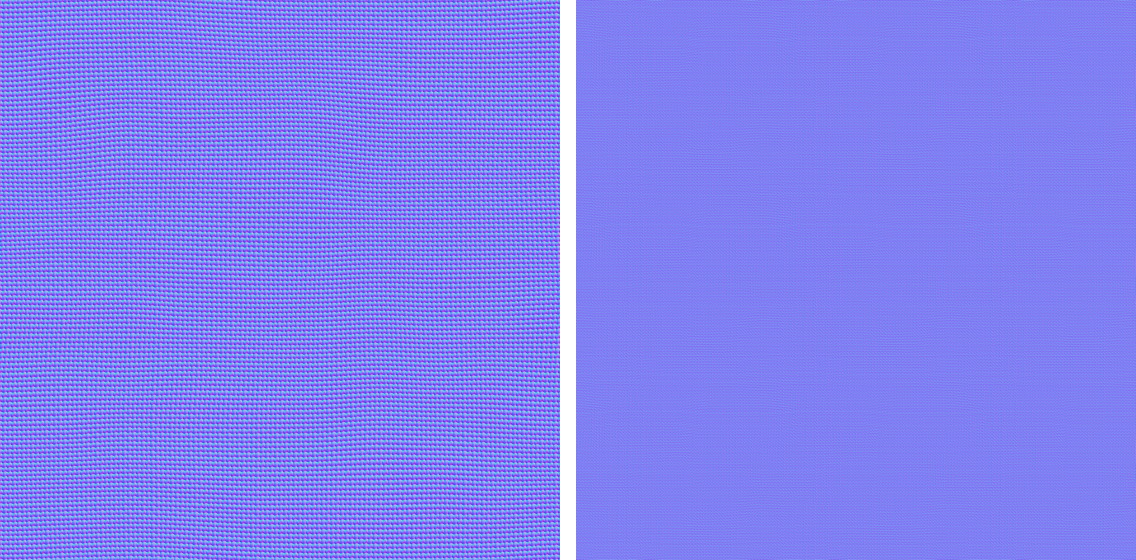
Left: one tile. Right: repeated 3 by 3.
This texture map is drawn by a WebGL 2 fragment shader. Its source:

```glsl
#version 300 es
precision highp float;

uniform vec2 u_resolution;
out vec4 outColor;

const float PI = 3.14159265;
const float THREADS = 120.0; // even, so the weave wraps

float hash(vec2 p) {
    return fract(sin(dot(p, vec2(127.1, 311.7))) * 43758.5453);
}

// Value noise that wraps over the unit square
float wrapNoise(vec2 uv, float cells, float seed) {
    vec2 p = uv * cells;
    vec2 i = floor(p);
    vec2 f = smoothstep(0.0, 1.0, p - i);
    vec2 lo = mod(i, cells) + seed;
    vec2 hi = mod(i + 1.0, cells) + seed;
    return mix(mix(hash(lo), hash(vec2(hi.x, lo.y)), f.x),
               mix(hash(vec2(lo.x, hi.y)), hash(hi), f.x), f.y);
}

float threadProfile(float t) {
    float d = 2.0 * fract(t) - 1.0;
    return 1.0 - d * d;
}

float threadVariation(float index, float seed) {
    return 0.16 * (hash(vec2(mod(index, THREADS), seed)) - 0.5);
}

// Plain weave: the weft slants upward where it crosses over the warp
float weaveHeight(vec2 p) {
    float slantedY = p.y + 0.13 * sin(2.0 * PI * p.x);
    float row = floor(slantedY);
    float column = floor(p.x);
    float weftLift = cos(PI * (p.x - 0.5 + row));
    float warpLift = -cos(PI * (p.y - 0.5 + column));
    float weft = 0.68 * threadProfile(slantedY) + 0.34 * weftLift
               + threadVariation(row, 3.0);
    float warp = 0.55 * threadProfile(p.x) + 0.38 * warpLift
               + threadVariation(column, 9.0);
    return max(weft, warp);
}

vec3 weaveNormal(vec2 p) {
    vec2 e = vec2(0.12, 0.0);
    vec2 slope = vec2(weaveHeight(p + e.xy) - weaveHeight(p - e.xy),
                      weaveHeight(p + e.yx) - weaveHeight(p - e.yx)) / (2.0 * e.x);
    return normalize(vec3(-0.43 * slope, 1.0));
}

// Slow drift of the threads
vec2 clothDrift(vec2 uv) {
    vec2 broad = vec2(wrapNoise(uv, 4.0, 17.0), wrapNoise(uv, 4.0, 41.0)) - 0.5;
    vec2 fine = vec2(wrapNoise(uv, 9.0, 5.0), wrapNoise(uv, 9.0, 29.0)) - 0.5;
    return 0.014 * broad + 0.004 * fine;
}

void main() {
    vec3 normal = vec3(0.0);
    // Four samples per pixel smooth the thread edges
    for (int k = 0; k < 4; k++) {
        vec2 offset = vec2(k % 2, k / 2) * 0.5 - 0.25;
        vec2 uv = (gl_FragCoord.xy + offset) / u_resolution;
        normal += weaveNormal((uv + clothDrift(uv)) * THREADS);
    }
    // Tangent-space normal packed as colour
    outColor = vec4(0.5 + 0.5 * normalize(normal), 1.0);
}
```
